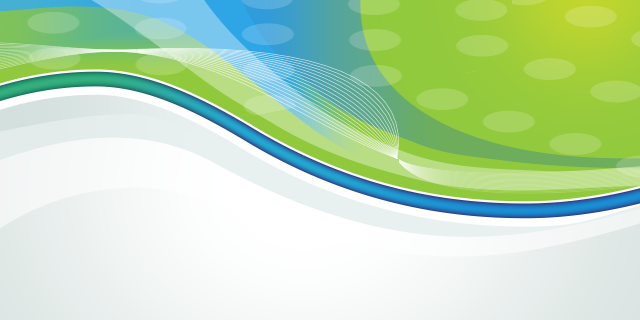
Write a WebGL 2 fragment shader that draws this background.

```glsl
#version 300 es
precision highp float;
// Abstract waves: a glossy ribbon parts green and blue sheets from pale paper.
// Hermite curves bound the sheets, skewed lattices repeat the ovals and
// blended Bezier curves form the fine line mesh.
uniform vec2 u_resolution;
out vec4 outColor;

const vec3 WHITE = vec3(1);
const vec3 LIME = vec3(.57, .79, .24);
const vec3 YELLOW = vec3(.76, .84, .18);
const vec3 SKY = vec3(.18, .65, .9);
const vec3 TEAL = vec3(.33, .7, .62);
const vec3 MIST = vec3(.91, .94, .94);

// Hermite piece between knots (x, y, slope)
float span(float x, vec3 a, vec3 b) {
  float h = b.x - a.x, t = (x - a.x) / h;
  float bend = h * t * (1. - t) * ((1. - t) * a.z - t * b.z);
  return mix(a.y, b.y, t * t * (3. - 2. * t)) + bend;
}

float wave(float x, vec3 a, vec3 b, vec3 c, vec3 d, vec3 e) {
  if (x < a.x) return a.y + a.z * (x - a.x);
  if (x < b.x) return span(x, a, b);
  if (x < c.x) return span(x, b, c);
  return x < d.x ? span(x, c, d) : span(x, d, e);
}

// Signed distance above a five-knot curve
float above(vec2 p, vec3 a, vec3 b, vec3 c, vec3 d, vec3 e) {
  float y = wave(p.x, a, b, c, d, e);
  float slope = (wave(p.x + .002, a, b, c, d, e) - y) / .002;
  return (p.y - y) * inversesqrt(1. + slope * slope);
}

float fill(float d, float px) { return clamp(.5 + d / px, 0., 1.); }

float glow(vec2 p, vec2 center) {
  vec2 q = p - center;
  return exp(-14. * dot(q, q));
}

// Ovals repeated on a lattice with axes u and v
float ovals(vec2 p, vec2 origin, vec2 u, vec2 v, float px) {
  mat2 axes = mat2(u, v);
  vec2 q = p - origin;
  q -= axes * round(inverse(axes) * q);
  return fill((1. - length(q / vec2(.081, .034))) * .04, px);
}

// Distance to a cubic Bezier curve
float strand(vec2 p, vec2 a, vec2 b, vec2 c, vec2 d) {
  float nearest = 9.;
  vec2 start = a;
  for (int i = 1; i <= 18; i++) {
    float t = float(i) / 18., s = 1. - t;
    vec2 end = s * s * s * a + 3. * s * t * (s * b + t * c) + t * t * t * d;
    vec2 q = p - start, r = end - start;
    nearest = min(nearest, length(q - r * clamp(dot(q, r) / dot(r, r), 0., 1.)));
    start = end;
  }
  return nearest;
}

// Strands cross at the left, loop in the middle and fan out at the right
float mesh(vec2 p, float px) {
  vec2 pinch = vec2(1.24, .505);
  float clear = 1.;
  for (int i = 0; i < 17; i++) {
    float k = float(i) / 16., d, ink = .7;
    vec2 knot = vec2(.43, mix(.846, .835, k));
    if (p.x < knot.x) {
      d = strand(p, vec2(0, mix(.866, .785, k)), vec2(.15, mix(.86, .82, k)), vec2(.3, mix(.838, .85, k)), knot);
      ink = .5;
    } else if (p.x < 1.246) {
      d = strand(p, knot, mix(vec2(1, .87), vec2(.75, .8), k), mix(vec2(1.29, .75), vec2(.98, .6), k), pinch);
    } else {
      d = strand(p, pinch, vec2(1.3, mix(.46, .4, k)), vec2(1.58, mix(.44, .37, k)), vec2(2, mix(.48, .42, k)));
      ink = mix(.6, .22, smoothstep(1.25, 1.45, p.x));
    }
    clear *= 1. - ink * fill(.001 - d, px);
  }
  return 1. - clear;
}

// Coloured sheets above the ribbon
vec3 sheets(vec2 p, float px) {
  vec3 col = mix(vec3(.27, .69, .82), SKY, smoothstep(0., .5, p.x));
  col = mix(col, LIME, smoothstep(.85, 1.15, p.x));
  float hill = above(p, vec3(0, .965, .05), vec3(.234, .98, 0), vec3(.52, .927, -.45), vec3(.96, .61, -.75), vec3(2, .42, 0));
  float warmth = max(smoothstep(.93, .77, p.y), .7 * glow(p, vec2(0, .92)));
  col = mix(col, mix(TEAL, LIME, warmth), fill(-hill, px));
  float deep = above(p, vec3(.755, 1, -2.2), vec3(.964, .74, -1), vec3(1.302, .552, -.4), vec3(1.56, .5, -.13), vec3(2, .474, 0));
  vec3 depth = mix(vec3(.19, .61, .86), vec3(.35, .65, .59), smoothstep(.8, 1.12, p.x));
  depth = mix(depth, vec3(.43, .68, .36), smoothstep(1.05, 1.4, p.x));
  col = mix(col, depth, fill(deep, px));
  // Rounded lobe with a warm glow at its top
  vec2 lobe = pow(abs(p - vec2(1.98, 1)) / vec2(.854, .495), vec2(2.3));
  vec3 lobeColor = mix(LIME, YELLOW, glow(p, vec2(1.83, 1.03)));
  col = mix(col, lobeColor, fill((1. - pow(lobe.x + lobe.y, .435)) * .55, px));
  // Translucent beam
  float low = above(p, vec3(.286, 1, -.6), vec3(.65, .74, -.72), vec3(.86, .61, -.6), vec3(1.3, .44, -.25), vec3(2, .42, .03));
  float high = above(p, vec3(.638, 1, -1.4), vec3(.911, .727, -.85), vec3(1.25, .531, -.4), vec3(1.69, .466, -.05), vec3(2, .479, .05));
  col = mix(col, WHITE, .36 * fill(min(low, -high), px));
  // Two oval lattices, each in its own region
  float left = ovals(p, vec2(1.172, .875), vec2(.335, -.018), vec2(.003, -.112), px);
  float right = ovals(p, vec2(1.51, .854), vec2(.208, -.07), vec2(-.128, -.164), px);
  float useLeft = step(p.x, 1.6) * step(.48 + .2 * p.x, p.y);
  right *= step(1.28, p.x) * step(.86 - .21 * p.x, p.y);
  col = mix(col, WHITE, .17 * mix(right, left, useLeft));
  return mix(col, WHITE, mesh(p, px));
}

// Pale layered paper below the ribbon
vec3 paper(vec2 p, float px) {
  float dusk = smoothstep(.15, 1.3, length((p - vec2(.95, .42)) * vec2(1, 1.2)));
  vec3 col = mix(WHITE, vec3(.85, .89, .88), dusk);
  float low = above(p, vec3(0, .286, .65), vec3(.44, .414, 0), vec3(.78, .328, -.3), vec3(1.43, .198, 0), vec3(2, .302, .3));
  col = mix(col, WHITE, .55 * fill(low, px));
  float middle = above(p, vec3(0, .5, .35), vec3(.35, .57, 0), vec3(.667, .492, -.55), vec3(1.46, .26, 0), vec3(2, .349, .3));
  float fade = smoothstep(.05, .65, p.x);
  col = mix(col, mix(vec3(.89, .92, .92), MIST, fade), fill(middle, px));
  float high = above(p, vec3(0, .589, .2), vec3(.4, .643, 0), vec3(.78, .5, -.5), vec3(1.4, .29, -.15), vec3(2, .36, .25));
  return mix(col, mix(vec3(.83, .88, .87), MIST, fade), fill(high, px));
}

void main() {
  vec2 p = gl_FragCoord.xy / u_resolution * vec2(2, 1);
  float px = 1. / u_resolution.y;
  float d = above(p, vec3(0, .708, .3), vec3(.3, .753, 0), vec3(.781, .578, -.6), vec3(1.641, .341, 0), vec3(2, .388, .25));
  vec3 col = d > 0. ? sheets(p, px) : paper(p, px);
  // White rim, then the shaded ribbon
  float rim = mix(.049, .03, smoothstep(1.75, 2., p.x));
  col = mix(col, WHITE, fill(min(d + rim, .03 - d), px));
  float blueing = smoothstep(.25, .8, p.x);
  vec3 core = mix(vec3(.13, .66, .82), vec3(.1, .56, .83), smoothstep(.9, 1.6, p.x));
  core = mix(vec3(.2, .69, .49), core, blueing);
  vec3 shade = mix(vec3(.08, .43, .36), vec3(.17, .22, .5), blueing);
  float across = min(abs(d) / .023, 1.);
  col = mix(col, mix(core, shade, across * across), fill(.023 - abs(d), px));
  outColor = vec4(col, 1);
}
```
